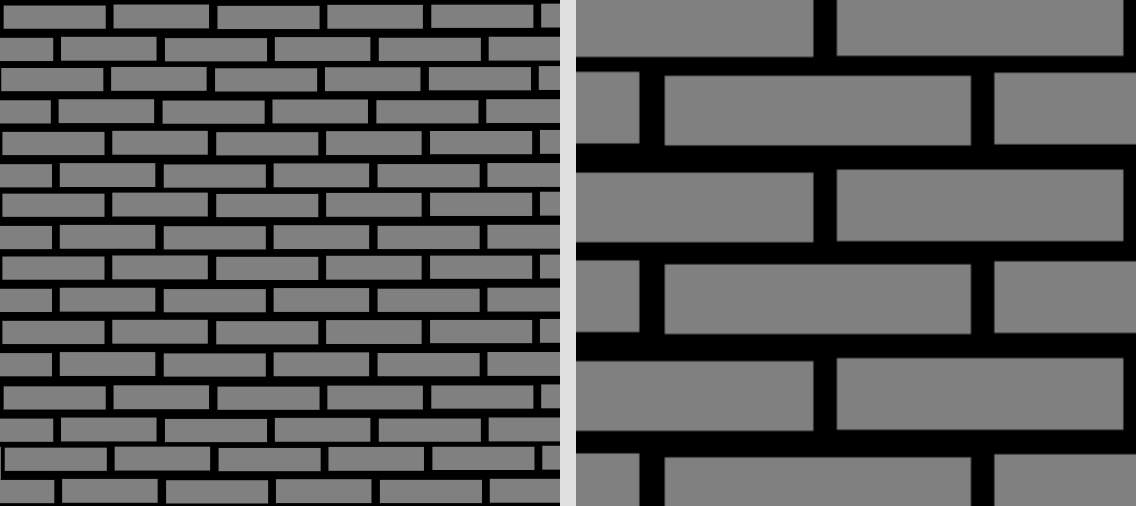
Left, the full canvas; right, a detail of the centre.
Reproduce this pattern procedurally as a WebGL 2 fragment shader.

```glsl
#version 300 es
precision highp float;
// Flat grey bricks on black mortar, laid in eight double courses.
// Each double course has its own height and sideways shift; long and short
// bricks alternate, and the lower course is the upper one slid to the left.
uniform vec2 u_resolution;
out vec4 outColor;

// Top edge and sideways shift of each double course, on a wall 768 units wide.
const float courseTop[8] = float[8](8.0, 93.5, 181.0, 265.6, 351.7, 439.8, 529.5, 613.5);
const float courseShift[8] = float[8](5.0, 1.7, 3.3, 3.3, 3.3, 3.3, 5.0, 6.5);

// Soft coverage of the interval from lo to hi.
float band(float v, float lo, float hi, float soft) {
    return clamp((v - lo) / soft + 0.5, 0.0, 1.0) * clamp((hi - v) / soft + 0.5, 0.0, 1.0);
}

void main() {
    // Wall coordinates, with y running down from the top.
    vec2 wall = vec2(gl_FragCoord.x, u_resolution.y - gl_FragCoord.y) / u_resolution * vec2(768.0, 693.0);
    float soft = max(768.0 / u_resolution.x, 1.0);

    // Find the double course.
    float top = courseTop[0];
    float shift = courseShift[0];
    for (int i = 1; i < 8; i++) {
        if (wall.y > courseTop[i] - 5.0) {
            top = courseTop[i];
            shift = courseShift[i];
        }
    }

    // Choose the upper or lower course and the long/short pair within it.
    float lower = step(38.0, wall.y - top);
    float x = wall.x - shift + 72.0 * lower;
    float y = wall.y - top - 44.2 * lower;
    float pairIndex = floor((x + 5.0) / 293.25);
    x -= pairIndex * 293.25;

    // Pairs sit at slightly different heights along the course.
    float lift = pairIndex < 0.5 ? 0.4 : pairIndex < 1.5 ? 0.0 : mix(1.6, 0.5, lower);
    y += lift;

    float longBrick = band(x, 0.0, 140.0, soft) * band(y, 0.0, 31.8, soft);
    float shortBrick = band(x, 150.7, 281.7, soft) * band(y, -1.4, 31.3, soft);
    float brick = max(longBrick, shortBrick);

    // Sliver of brick at the left edge of the last double course.
    float sliver = band(wall.x, -2.0, 1.2, soft) * band(wall.y, 612.0, 657.0, soft);
    brick = max(brick, sliver);

    vec3 mortar = vec3(0.0);
    vec3 grey = vec3(0.502);
    outColor = vec4(mix(mortar, grey, brick), 1.0);
}
```
